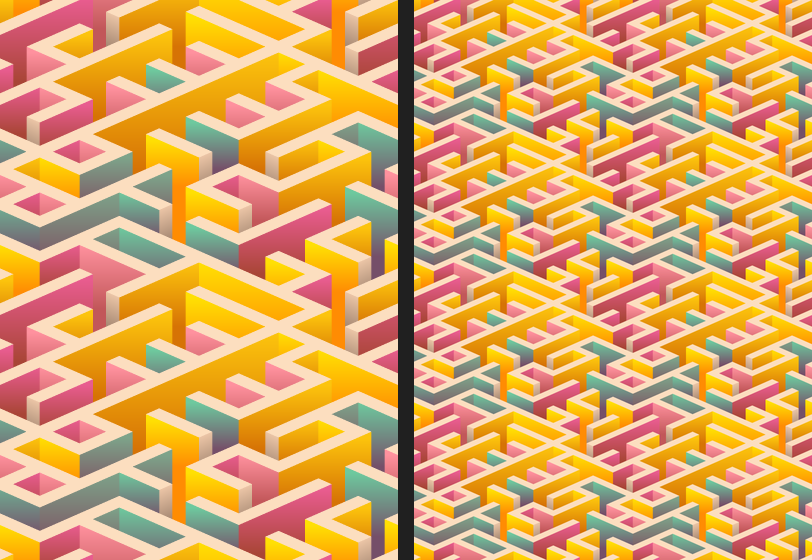
Left, the tile; right, the same tile 2 across and 2 down.
This pattern is drawn by a Shadertoy shader. Its source:

```glsl
const vec2 CANVAS_UNITS = vec2(30.0, 96.0); // wall widths across, half diamonds up
const float PITCH = 3.0;                    // wall plus corridor, in wall widths
const int SUBSAMPLES = 3;

const vec3 CREAM = vec3(0.99, 0.87, 0.75);
const vec3 CAP_LIGHT = vec3(0.92, 0.77, 0.65);
const vec3 CAP_DARK = vec3(0.60, 0.49, 0.41);

// Hash of a maze node; its diagonals wrap so the maze tiles
float nodeHash(vec2 node, float seed) {
    vec2 wrapped = mod(vec2(node.x - node.y, node.x + node.y) + 0.5, vec2(10.0, 16.0));
    vec3 q = fract(vec3(floor(wrapped), seed) * vec3(0.1031, 0.1030, 0.0973));
    q += dot(q, q.yzx + 33.33);
    return fract((q.x + q.y) * q.z);
}

// Each node grows a wall in one of four directions
float growth(vec2 node) {
    return floor(4.0 * nodeHash(node, 7.0));
}

bool isWall(vec2 node, vec2 axis) {
    return growth(node) == axis.y
        || growth(node + axis) == 2.0 + axis.y
        || nodeHash(node, 19.0 + 12.0 * axis.y) < 0.14;
}

vec2 nodeOf(vec2 cell) {
    return floor((cell + 0.5) / PITCH);
}

bool isSolid(vec2 cell) {
    vec2 node = nodeOf(cell);
    vec2 inside = cell - PITCH * node;
    if (inside.x > 0.5 && inside.y > 0.5) return false;
    if (inside.x > 0.5) return isWall(node, vec2(1, 0));
    if (inside.y > 0.5) return isWall(node, vec2(0, 1));
    return true;
}

// Follow a face up (+1) or down (-1) to where it ends or meets a wall in front
vec2 runEnd(vec2 node, vec2 along, vec2 normal, float way) {
    for (int i = 0; i < 8; i++) {
        vec2 base = way > 0.0 ? node : node - along;
        if (!isWall(base, along) || isWall(node - normal, normal)) break;
        node += way * along;
    }
    return node;
}

// Gradient of a face: pick is the random hue, t runs from top to bottom
vec3 faceColor(float pick, bool rising, float t) {
    vec3 light, dark;
    if (pick < 0.41) { // yellow
        light = rising ? vec3(0.99, 0.77, 0.05) : vec3(1.00, 0.88, 0.01);
        dark = rising ? vec3(0.84, 0.45, 0.02) : vec3(1.00, 0.55, 0.01);
    } else if (pick < 0.73) { // pink
        light = rising ? vec3(0.91, 0.36, 0.56) : vec3(1.00, 0.57, 0.62);
        dark = rising ? vec3(0.66, 0.27, 0.21) : vec3(0.76, 0.34, 0.35);
    } else { // green
        light = rising ? vec3(0.49, 0.64, 0.54) : vec3(0.43, 0.79, 0.62);
        dark = rising ? vec3(0.49, 0.36, 0.40) : vec3(0.46, 0.31, 0.41);
    }
    return mix(light, dark, clamp(t, 0.0, 1.0));
}

vec3 shadeFace(vec2 p, vec2 cell, vec2 normal, float depth) {
    vec2 along = normal.yx;
    vec2 node = nodeOf(cell);
    bool onNode = dot(cell - PITCH * node, along) < 0.5;

    // Blunt end of a wall
    if (onNode && !isWall(node, along) && !isWall(node - along, along))
        return mix(CAP_LIGHT, CAP_DARK, clamp(depth / 3.5, 0.0, 1.0));

    vec2 top = runEnd(onNode ? node : node + along, along, normal, 1.0);
    vec2 bottom = runEnd(node, along, normal, -1.0);
    float runLength = PITCH * dot(top - bottom, along);
    float drop = PITCH * (top.x + top.y) - (p.x + p.y);
    return faceColor(nodeHash(top, 43.0), normal.y > 0.5, drop / (runLength + 5.0));
}

// Look down past the wall tops until a face is reached
vec3 mazeColor(vec2 uv) {
    vec2 s = uv * CANVAS_UNITS;
    vec2 p = 0.5 * vec2(s.y + s.x, s.y - s.x);
    vec2 cell = floor(p);
    if (isSolid(cell)) return CREAM;

    vec2 crossing = 1.0 - fract(p);
    for (int i = 0; i < 48; i++) {
        vec2 normal = crossing.x < crossing.y ? vec2(1, 0) : vec2(0, 1);
        float depth = dot(crossing, normal);
        cell += normal;
        crossing += normal;
        if (isSolid(cell)) return shadeFace(p, cell, normal, depth);
    }
    return CAP_DARK;
}

void mainImage(out vec4 fragColor, in vec2 fragCoord) {
    // Average a small grid of samples for smooth edges
    vec3 sum = vec3(0.0);
    for (int y = 0; y < SUBSAMPLES; y++)
        for (int x = 0; x < SUBSAMPLES; x++) {
            vec2 offset = (vec2(x, y) + 0.5) / float(SUBSAMPLES) - 0.5;
            sum += mazeColor((fragCoord + offset) / iResolution.xy);
        }
    fragColor = vec4(sum / float(SUBSAMPLES * SUBSAMPLES), 1.0);
}
```
